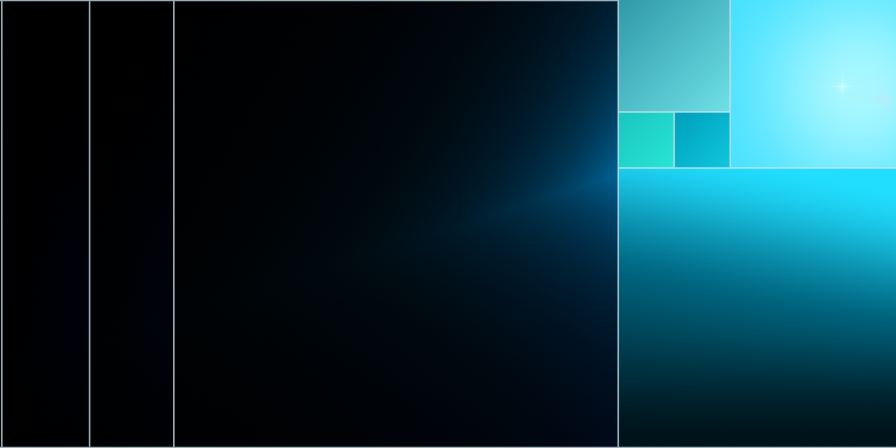
Give the GLSL for this background, as a WebGL 1 fragment shader.

```glsl
precision highp float;

uniform vec2 u_resolution;

const float SPLIT_X = 1.380;
const float SPLIT_Y = 0.625;
const float TILE_X = 1.630;
const float TILE_Y = 0.750;
const float HALF_TILE_X = 1.505;
const float STRIP_A = 0.200;
const float STRIP_B = 0.388;
const float RULE_HALF_WIDTH = 0.0018;

// Antialiased coverage of an axis-aligned box
float boxMask(vec2 p, vec2 low, vec2 high, float px) {
  vec2 d = abs(p - 0.5 * (low + high)) - 0.5 * (high - low);
  return clamp(0.5 - max(d.x, d.y) / px, 0.0, 1.0);
}

// Antialiased thin line between two points
float rule(vec2 p, vec2 a, vec2 b, float px) {
  vec2 ab = b - a;
  float t = clamp(dot(p - a, ab) / dot(ab, ab), 0.0, 1.0);
  float d = length(p - a - ab * t);
  return clamp((RULE_HALF_WIDTH - d) / px + 0.5, 0.0, 1.0);
}

// Soft four-pointed star
float sparkle(vec2 p, vec2 center, float size) {
  vec2 d = abs(p - center) / size;
  return exp(-2.0 * (d.x + d.y) - 5.0 * sqrt(d.x * d.y));
}

float hash(vec2 p) {
  vec3 q = fract(vec3(p.xyx) * 0.1031);
  q += dot(q, q.yzx + 33.33);
  return fract((q.x + q.y) * q.z);
}

// Night gradient with a slanted glow at the split
vec3 nightColor(vec2 p) {
  float away = max(SPLIT_X - p.x, 0.0);
  float dy = p.y - (0.61 - 0.32 * away);
  float slope = dy > 0.0 ? 3.0 : 4.2;
  float glow = exp(-3.7 * away - slope * abs(dy));
  float haze = exp(-2.6 * away) * (1.0 - 0.4 * p.y);
  float stripStart = p.x < STRIP_A ? 0.0 : STRIP_A;
  float inStrip = 1.0 - step(STRIP_B, p.x);
  float stripGlow = inStrip * smoothstep(0.03, 0.19, p.x - stripStart)
    * exp(-14.0 * (p.y - 0.35) * (p.y - 0.35));
  return vec3(0.0, 0.38, 0.54) * glow
    + vec3(0.0, 0.008, 0.055) * haze
    + vec3(0.0, 0.002, 0.028) * stripGlow;
}

// Cyan light fading into deep water
vec3 waterColor(vec2 p) {
  vec2 q = (p - vec2(SPLIT_X, 0.0)) / vec2(2.0 - SPLIT_X, SPLIT_Y);
  float level = q.y + 0.20 * (q.x - 0.6) * smoothstep(0.1, 0.7, q.y);
  vec3 color = mix(vec3(0.0, 0.07, 0.10), vec3(0.0, 0.42, 0.53),
    smoothstep(0.0, 0.64, level));
  return mix(color, vec3(0.13, 0.87, 1.0), smoothstep(0.48, 1.02, level));
}

// Pale sky with a bright core and two sparkles
vec3 skyColor(vec2 p) {
  vec2 d = p - vec2(1.92, 0.80);
  float core = exp(-18.0 * dot(d, d));
  vec3 color = mix(vec3(0.23, 0.87, 1.0), vec3(0.66, 0.97, 1.0), core);
  color = mix(color, vec3(0.88, 1.0, 0.98),
    0.9 * sparkle(p, vec2(1.880, 0.807), 0.035));
  return mix(color, vec3(0.80, 0.88, 0.96),
    0.7 * sparkle(p, vec2(1.974, 0.779), 0.050));
}

// Diagonal gradient from the upper left to the lower right of a tile
vec3 tileColor(vec2 p, vec2 low, vec2 high, vec3 start, vec3 end) {
  vec2 q = (p - low) / (high - low);
  return mix(start, end, clamp(0.5 * (q.x + 1.0 - q.y), 0.0, 1.0));
}

// All dividing lines
float grid(vec2 p, float px) {
  float m = rule(p, vec2(0.004, 0.0), vec2(0.004, 1.0), px);
  m = max(m, rule(p, vec2(STRIP_A, 0.0), vec2(STRIP_A, 1.0), px));
  m = max(m, rule(p, vec2(STRIP_B, 0.0), vec2(STRIP_B, 1.0), px));
  m = max(m, rule(p, vec2(SPLIT_X, 0.0), vec2(SPLIT_X, 1.0), px));
  m = max(m, rule(p, vec2(TILE_X, SPLIT_Y), vec2(TILE_X, 1.0), px));
  m = max(m, rule(p, vec2(HALF_TILE_X, SPLIT_Y), vec2(HALF_TILE_X, TILE_Y), px));
  m = max(m, rule(p, vec2(SPLIT_X, SPLIT_Y), vec2(2.0, SPLIT_Y), px));
  m = max(m, rule(p, vec2(SPLIT_X, TILE_Y), vec2(TILE_X, TILE_Y), px));
  m = max(m, rule(p, vec2(0.0, 0.999), vec2(SPLIT_X, 0.999), px));
  return max(m, rule(p, vec2(0.0, 0.001), vec2(2.0, 0.001), px));
}

void main() {
  vec2 p = gl_FragCoord.xy / u_resolution * vec2(2.0, 1.0);
  float px = 1.0 / u_resolution.y;
  vec2 split = vec2(SPLIT_X, SPLIT_Y);
  vec2 tileLow = vec2(SPLIT_X, TILE_Y);
  vec2 tileHigh = vec2(TILE_X, 1.0);
  vec2 greenHigh = vec2(HALF_TILE_X, TILE_Y);
  vec2 blueLow = vec2(HALF_TILE_X, SPLIT_Y);
  vec2 blueHigh = vec2(TILE_X, TILE_Y);

  // Panels
  vec3 color = nightColor(p);
  color = mix(color, waterColor(p), boxMask(p, vec2(SPLIT_X, 0.0), vec2(2.1, SPLIT_Y), px));
  color = mix(color, skyColor(p), boxMask(p, vec2(TILE_X, SPLIT_Y), vec2(2.1, 1.1), px));
  vec3 teal = tileColor(p, tileLow, tileHigh, vec3(0.19, 0.60, 0.66), vec3(0.43, 0.88, 0.90));
  color = mix(color, teal, boxMask(p, tileLow, vec2(TILE_X, 1.1), px));
  vec3 green = tileColor(p, split, greenHigh, vec3(0.10, 0.77, 0.75), vec3(0.16, 0.90, 0.83));
  color = mix(color, green, boxMask(p, split, greenHigh, px));
  vec3 blue = tileColor(p, blueLow, blueHigh, vec3(0.0, 0.62, 0.73), vec3(0.06, 0.78, 0.87));
  color = mix(color, blue, boxMask(p, blueLow, blueHigh, px));

  // Dividers and fine dither against banding
  color = mix(color, vec3(0.82, 0.90, 0.94), 0.75 * grid(p, px));
  color += (hash(gl_FragCoord.xy) - 0.5) / 255.0;
  gl_FragColor = vec4(color, 1.0);
}
```
